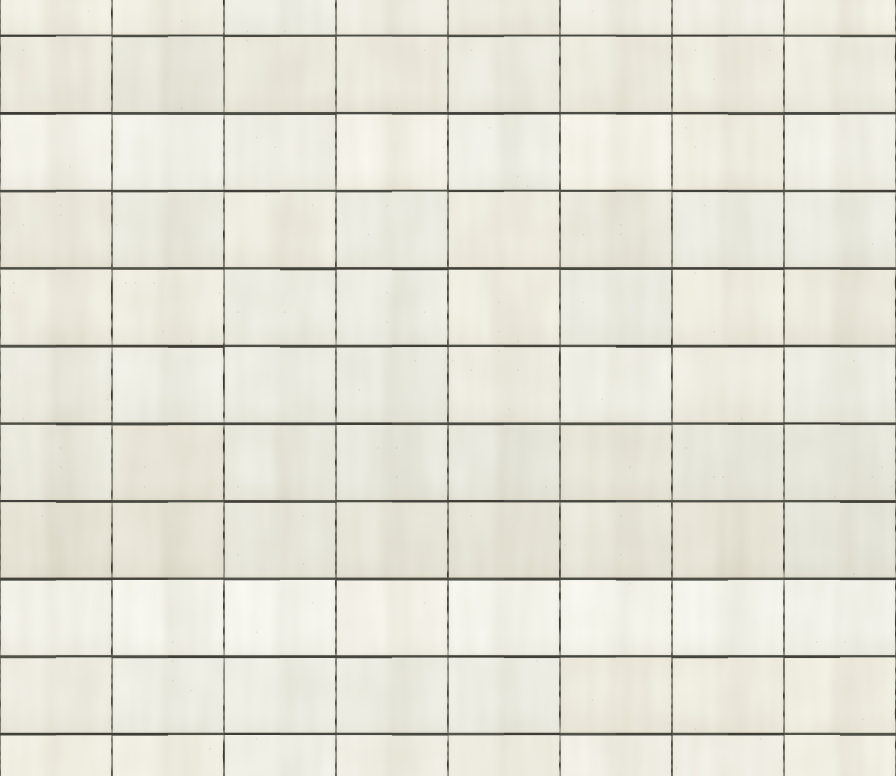
This texture is drawn by a Shadertoy shader. Its source:

```glsl
// Pale glazed wall tiles with thin dark joints, soft vertical shading and slight wear.
#define GRID vec2(8.0, 10.0)     // tiles across and down
#define ROW_OFFSET 0.54          // height of the lowest joint, in rows
#define BED_HALF 0.00125         // half width of horizontal joints, in canvas widths
#define HEAD_HALF 0.00085        // half width of vertical joints, in canvas widths
#define GLAZE_LIGHT vec3(0.958, 0.953, 0.917)
#define GLAZE_SHADE vec3(0.880, 0.870, 0.815)
#define JOINT_DARK vec3(0.235, 0.235, 0.205)
#define JOINT_GREY vec3(0.400, 0.410, 0.365)
#define STREAK_AMOUNT 0.22
#define FOLD_AMOUNT 0.42

// Glaze darkness of each row, from the bottom up
const float ROW_TONE[10] = float[10](0.20, -0.10, 0.52, 0.46, 0.22, 0.28, 0.34, 0.00, 0.30, 0.20);

float hash(vec2 p) {
    vec3 q = fract(p.xyx * vec3(0.1031, 0.1030, 0.0973));
    q += dot(q, q.yzx + 33.33);
    return fract((q.x + q.y) * q.z);
}

float cornerSlope(vec2 corner, vec2 offset) {
    float angle = 6.28319 * hash(corner);
    return dot(vec2(cos(angle), sin(angle)), offset);
}

float gradientNoise(vec2 p) {
    vec2 i = floor(p), f = p - i;
    vec2 w = f * f * f * (f * (f * 6.0 - 15.0) + 10.0);
    float low = mix(cornerSlope(i, f), cornerSlope(i + vec2(1, 0), f - vec2(1, 0)), w.x);
    float high = mix(cornerSlope(i + vec2(0, 1), f - vec2(0, 1)),
                     cornerSlope(i + vec2(1, 1), f - vec2(1, 1)), w.x);
    return mix(low, high, w.y);
}

// Share of a pixel that lies within a line of the given half width
float lineCoverage(float dist, float halfWidth, float pixel) {
    float overlap = min(dist + 0.5 * pixel, halfWidth) - max(dist - 0.5 * pixel, -halfWidth);
    return clamp(overlap / pixel, 0.0, 1.0);
}

vec3 tileColor(vec2 f, vec2 id, vec2 uv) {
    float seed = hash(id + 17.0);
    float tone = 0.10 + ROW_TONE[int(id.y)] + 0.26 * (seed - 0.5);

    // Shade that starts near the middle and fades to the right
    float fold = 0.47 + 0.08 * (hash(id + 41.0) - 0.5);
    float foldShade = smoothstep(fold - 0.10, fold + 0.02, f.x) * (1.0 - smoothstep(fold, 0.98, f.x));
    tone += FOLD_AMOUNT * mix(0.25, 1.0, hash(id + 73.0)) * foldShade;

    // Vertical streaks and broad clouding
    tone += STREAK_AMOUNT * gradientNoise(vec2(f.x * 9.0 + seed * 90.0, f.y * 0.8 + id.y * 7.0));
    tone += 0.20 * gradientNoise(uv * vec2(20.0, 22.0));

    // Darker lower edge and lightly rounded rims
    tone += 0.22 * smoothstep(0.35, 0.0, f.y) + 0.40 * smoothstep(0.07, 0.0, f.y);
    tone += 0.22 * smoothstep(0.05, 0.0, min(f.x, 1.0 - f.x));

    vec3 color = mix(GLAZE_LIGHT, GLAZE_SHADE, tone);
    float tint = hash(id + 5.0) - 0.5;
    color += tint * vec3(0.010, -0.002, -0.012);

    // Sparse tiny specks
    vec2 speckCell = floor(f * vec2(12.0, 8.0));
    vec2 speckPos = fract(f * vec2(12.0, 8.0)) - 0.5;
    float speck = step(0.985, hash(speckCell + id * 31.0));
    return color - 0.05 * speck * smoothstep(0.16, 0.04, length(speckPos));
}

void mainImage(out vec4 fragColor, in vec2 fragCoord) {
    vec2 uv = fragCoord / iResolution.xy;
    float pixel = 1.0 / iResolution.x;
    vec2 cell = uv * GRID - vec2(0.0, ROW_OFFSET);
    vec2 id = mod(floor(cell), GRID);
    vec2 f = fract(cell);
    vec3 color = tileColor(f, id, uv);

    // Signed distance to the nearest joints, in canvas widths
    vec2 joint = floor(cell + 0.5);
    vec2 tileSize = vec2(1.0, iResolution.y / iResolution.x) / GRID;
    vec2 dist = (cell - joint) * tileSize;

    // Vertical joints: worn grey with pale fill near crossings
    float wear = gradientNoise(vec2(joint.x * 13.7, cell.y * 9.0));
    float headHalf = HEAD_HALF * (1.0 + 0.5 * wear);
    float head = lineCoverage(dist.x + 0.0003 * wear, headHalf, pixel);
    float nearCrossing = smoothstep(0.010, 0.003, abs(dist.y));
    vec3 headColor = mix(JOINT_GREY, JOINT_DARK, smoothstep(-0.2, 0.4, wear));
    headColor = mix(headColor, GLAZE_SHADE, 0.5 * nearCrossing * hash(joint + 3.0));

    // Horizontal joints: width and depth change at every half tile
    vec2 halfId = vec2(floor(cell.x * 2.0), joint.y);
    float bedSeed = hash(halfId + 9.0);
    float rowSeed = hash(vec2(joint.y, 57.0));
    float bedHalf = BED_HALF * (0.70 + 0.35 * bedSeed + 0.35 * rowSeed);
    float bed = lineCoverage(dist.y + 0.0006 * (bedSeed - 0.5), bedHalf, pixel);
    vec3 bedColor = mix(JOINT_DARK, JOINT_GREY, 0.55 * hash(halfId + 23.0));

    color = mix(color, headColor, head);
    color = mix(color, bedColor, bed);
    fragColor = vec4(clamp(color, 0.0, 1.0), 1.0);
}
```
